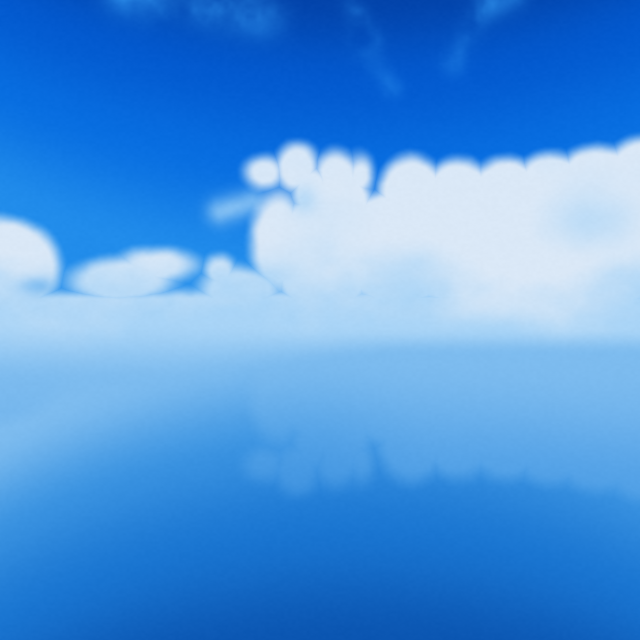
Give the GLSL for this texture, as a WebGL 1 fragment shader.

```glsl
precision highp float;
// Painted cumulus clouds in a deep blue sky, mirrored in calm water.
uniform vec2 u_resolution;

#define MIRROR_Y 0.502
#define BASE_TOP 0.545
#define EDGE_SOFT 0.013
#define REFLECT_SOFT 0.017
#define WARP 0.012
#define GRAIN 0.018
#define CLOUD_LIT vec3(0.855, 0.91, 0.968)
#define CLOUD_SHADE vec3(0.66, 0.83, 0.965)
#define WATER_HAZE vec3(0.49, 0.735, 0.935)

float hash(vec2 p) {
  vec3 q = fract(vec3(p.xyx) * 0.1031);
  q += dot(q, q.yzx + 33.33);
  return fract((q.x + q.y) * q.z);
}

float noise(vec2 p) {
  vec2 i = floor(p), f = fract(p);
  f = f * f * (3.0 - 2.0 * f);
  return mix(mix(hash(i), hash(i + vec2(1, 0)), f.x),
             mix(hash(i + vec2(0, 1)), hash(i + vec2(1, 1)), f.x), f.y);
}

float fbm(vec2 p) {
  float sum = 0.0, amp = 0.5;
  for (int i = 0; i < 4; i++) {
    sum += amp * noise(p);
    p = p * 2.03 + 17.0;
    amp *= 0.5;
  }
  return sum;
}

float puff(vec2 p, float x, float y, float rx, float ry) {
  return (length((p - vec2(x, y)) / vec2(rx, ry)) - 1.0) * min(rx, ry);
}

float glow(vec2 p, vec2 center, vec2 size) {
  vec2 q = (p - center) / size;
  return exp(-dot(q, q));
}

float streak(vec2 p, vec2 a, vec2 b, float width) {
  vec2 ab = b - a;
  float t = clamp(dot(p - a, ab) / dot(ab, ab), 0.0, 1.0);
  float d = length(p - a - ab * t) / width;
  return exp(-d * d);
}

// Signed distance to the whole cloud bank, negative inside.
float cloudDistance(vec2 p) {
  p += WARP * (vec2(fbm(p * 16.0), fbm(p * 16.0 + 40.0)) - 0.47);
  float d = p.y - BASE_TOP;
  // Left bank
  d = min(d, puff(p, 0.0, 0.580, 0.094, 0.080));
  d = min(d, puff(p, 0.245, 0.583, 0.060, 0.026));
  d = min(d, puff(p, 0.190, 0.562, 0.082, 0.035));
  d = min(d, puff(p, 0.344, 0.573, 0.026, 0.025));
  d = min(d, puff(p, 0.375, 0.545, 0.066, 0.038));
  // Central tower
  d = min(d, puff(p, 0.436, 0.620, 0.042, 0.083));
  d = min(d, puff(p, 0.505, 0.600, 0.080, 0.110));
  d = min(d, puff(p, 0.530, 0.670, 0.052, 0.080));
  d = min(d, puff(p, 0.526, 0.722, 0.034, 0.042));
  d = min(d, puff(p, 0.560, 0.726, 0.021, 0.033));
  d = min(d, puff(p, 0.464, 0.738, 0.034, 0.038));
  d = min(d, puff(p, 0.413, 0.731, 0.030, 0.024));
  d = min(d, puff(p, 0.485, 0.700, 0.032, 0.040));
  // Scalloped right bank, rising toward the edge
  for (int i = 0; i < 6; i++) {
    float k = float(i);
    float x = 0.645 + 0.073 * k;
    float y = 0.693 + 0.004 * cos(k * 2.1) + 0.032 * smoothstep(0.84, 1.0, x);
    d = min(d, puff(p, x, y, 0.055 + 0.003 * k, 0.061));
  }
  d = min(d, puff(p, 0.620, 0.610, 0.100, 0.095));
  return min(d, puff(p, 0.840, 0.610, 0.260, 0.110));
}

vec3 skyColor(vec2 p) {
  float t = p.y - 0.4 * (p.x - 0.55) * (p.x - 0.55);
  vec3 c = mix(vec3(0.13, 0.55, 0.92), vec3(0.03, 0.43, 0.88), smoothstep(0.56, 0.75, t));
  c = mix(c, vec3(0.01, 0.35, 0.81), smoothstep(0.72, 0.89, t));
  c = mix(c, vec3(0.01, 0.26, 0.66), smoothstep(0.86, 1.02, t));
  // High wisps
  float n = fbm(p * vec2(14.0, 11.0));
  float wisp = 0.8 * streak(p, vec2(0.20, 1.01), vec2(0.41, 0.98), 0.032);
  wisp += 0.75 * streak(p, vec2(0.553, 1.0), vec2(0.575, 0.935), 0.018);
  wisp += 0.45 * streak(p, vec2(0.563, 0.925), vec2(0.612, 0.86), 0.016);
  wisp += 0.45 * streak(p, vec2(0.75, 1.0), vec2(0.71, 0.90), 0.018);
  wisp += 0.45 * streak(p, vec2(0.75, 0.98), vec2(0.80, 1.01), 0.022);
  c = mix(c, vec3(0.20, 0.60, 0.95), clamp(wisp * smoothstep(0.12, 0.75, n) * 1.2, 0.0, 0.85));
  // Thin tuft beside the tower
  float tuft = streak(p, vec2(0.345, 0.670), vec2(0.395, 0.685), 0.021);
  return mix(c, vec3(0.58, 0.79, 0.96), tuft * (0.5 + 0.6 * n));
}

vec3 cloudColor(vec2 p) {
  float n = fbm(p * vec2(8.0, 11.0) + 5.0) - 0.47;
  float lit = smoothstep(0.47, 0.62, p.y + n * 0.10);
  lit -= 0.65 * glow(p, vec2(0.92, 0.655), vec2(0.07, 0.04));
  lit -= 0.45 * glow(p, vec2(0.64, 0.585), vec2(0.07, 0.03));
  lit -= 0.60 * glow(p, vec2(0.475, 0.688), vec2(0.020, 0.022));
  lit += 0.25 * glow(p, vec2(0.75, 0.510), vec2(0.16, 0.020));
  vec3 c = mix(CLOUD_SHADE, CLOUD_LIT, clamp(lit + n * 0.4, 0.0, 1.0));
  return mix(c, vec3(0.36, 0.67, 0.93), 0.6 * glow(p, vec2(0.06, 0.553), vec2(0.028, 0.014)));
}

vec3 waterColor(vec2 p) {
  float t = p.y + 0.45 * (p.x - 0.55) * (p.x - 0.55);
  vec3 c = mix(vec3(0.04, 0.33, 0.69), vec3(0.10, 0.46, 0.82), smoothstep(-0.02, 0.19, t));
  c = mix(c, vec3(0.24, 0.585, 0.885), smoothstep(0.15, 0.35, t));
  c = mix(c, WATER_HAZE, smoothstep(0.30, 0.46, t));
  vec2 m = vec2(p.x, 2.0 * MIRROR_Y - p.y);
  float cover = smoothstep(REFLECT_SOFT, -REFLECT_SOFT, cloudDistance(m));
  vec3 tint = mix(vec3(0.33, 0.635, 0.905), WATER_HAZE, smoothstep(0.22, 0.44, p.y));
  return mix(c, tint, cover * (0.55 + 0.3 * smoothstep(0.45, 0.7, p.x)));
}

void main() {
  vec2 p = gl_FragCoord.xy / u_resolution;
  float cover = smoothstep(EDGE_SOFT, -EDGE_SOFT, cloudDistance(p));
  vec3 air = mix(skyColor(p), cloudColor(p), cover);
  // Misty shoreline, crisper on the right
  float side = smoothstep(0.2, 0.65, p.x);
  float shore = smoothstep(mix(0.40, 0.445, side), mix(0.50, 0.488, side), p.y);
  vec3 color = mix(waterColor(p), air, shore);
  // Paper grain
  color += GRAIN * (fbm(p * vec2(170.0, 230.0)) - 0.47);
  gl_FragColor = vec4(color, 1.0);
}
```
